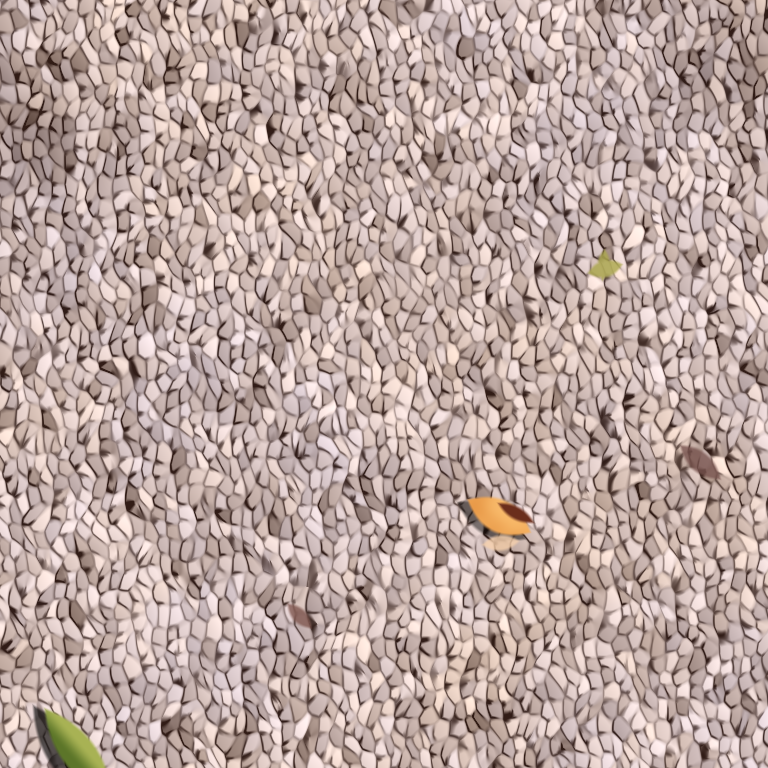
Give the GLSL for this texture, as a three.js fragment shader.

```glsl
// Sunlit pinkish gravel with a few fallen leaves.
// Cellular noise with stretched, turned cells forms the grains; side-lit gaps
// between them give the shadows, and layered sines drift the tint and light.
varying vec2 vUv;

vec3 hash3(vec2 p) {
  vec3 h = fract(p.xyx * vec3(0.1031, 0.1030, 0.0973));
  h += dot(h, h.yzx + 33.33);
  return fract((h.xxy + h.yzz) * h.zyx);
}

vec2 turn(vec2 p, float a) {
  float c = cos(a), s = sin(a);
  return vec2(c * p.x + s * p.y, c * p.y - s * p.x);
}

// Broad, slow variation, roughly -1 to 1
float drift(vec2 p) {
  return 0.5 * sin(p.x * 7.0 + 2.0 * sin(p.y * 5.0))
       + 0.3 * sin(p.y * 17.0 + 2.0 * sin(p.x * 11.0 + 1.0))
       + 0.2 * sin(dot(p, vec2(31.0, -27.0)) + 3.0 * sin(p.y * 19.0));
}

// Pointed lens shape: 1 inside, 0 outside
float leaf(vec2 p, vec2 centre, float angle, vec2 halfSize) {
  vec2 q = turn(p - centre, angle);
  float x = q.x / halfSize.x;
  float d = abs(q.y) - halfSize.y * (1.0 - x * x);
  return 1.0 - smoothstep(-0.003, 0.003, d);
}

vec3 gravel(vec2 uv) {
  vec2 p = uv * vec2(60.0, 47.0);
  p += 0.22 * sin(p.yx * vec2(1.3, 1.1) + 2.0 * sin(p * 0.37));
  vec2 cell = floor(p);
  float nearest = 9.0, second = 9.0, total = 0.0;
  vec3 blend = vec3(0.0); // brightness, tint, shadow depth

  for (int j = -1; j <= 1; j++) {
    for (int i = -1; i <= 1; i++) {
      vec2 id = cell + vec2(float(i), float(j));
      vec3 place = hash3(id + 11.0);
      vec3 look = hash3(id + 157.0);
      vec2 offset = p - id - 0.08 - 0.84 * place.xy;
      float d = length(turn(offset, (place.z - 0.5) * 1.9) * vec2(1.2, 0.85));
      second = min(second, max(nearest, d));
      nearest = min(nearest, d);

      // Light falls from the right, so the left flank is in shade
      float side = dot(offset, vec2(-0.92, -0.38)) / (length(offset) + 0.05);
      float shade = smoothstep(-0.15, 0.6, side) * mix(0.35, 1.0, look.z);
      float bright = mix(0.74, 0.985, look.x) - 0.18 * step(0.93, look.y);
      bright -= 0.07 * dot(offset, vec2(-0.8, -0.6));

      // Soft weights keep the grain borders smooth
      float w = exp(-20.0 * d);
      blend += w * vec3(bright, look.y - 0.5, shade);
      total += w;
    }
  }
  blend /= total;

  float gap = 1.0 - smoothstep(0.05, 0.38, second - nearest);
  float light = blend.x - gap * (0.08 + 0.63 * blend.z);
  light += 0.03 * drift(uv * 1.7 + 3.0);

  // Dim patches in the upper corners
  light -= 0.20 * exp(-130.0 * dot(uv - vec2(0.03, 0.83), uv - vec2(0.03, 0.83)));
  light -= 0.15 * exp(-90.0 * dot(uv - vec2(0.98, 0.92), uv - vec2(0.98, 0.92)));
  light = max(light, 0.19);

  // Peach to lilac tint, weaker in the shadows
  float tint = 0.9 * blend.y + 0.45 * drift(uv + 0.6);
  vec3 color = vec3(light, light - 0.08, light - 0.10);
  return color + tint * light * vec3(0.025, 0.0, -0.055);
}

void main() {
  vec2 uv = vUv;
  vec3 color = gravel(uv);
  float vein = 0.5 + 0.5 * drift(uv * 4.0);

  // Green leaf at the lower left, with its shadow
  color *= 1.0 - 0.65 * leaf(uv, vec2(0.084, 0.018), -1.0, vec2(0.075, 0.022));
  vec3 green = mix(vec3(0.36, 0.46, 0.16), vec3(0.66, 0.70, 0.33),
                   smoothstep(-0.012, 0.012, dot(uv - vec2(0.102, 0.02), vec2(0.75, 0.66))));
  color = mix(color, green, leaf(uv, vec2(0.102, 0.02), -0.92, vec2(0.072, 0.022)));

  // Orange leaf with a dark fold and a pale tip
  color *= 1.0 - 0.5 * leaf(uv, vec2(0.640, 0.322), -0.5, vec2(0.050, 0.020));
  vec3 orange = mix(vec3(0.90, 0.58, 0.26), vec3(0.99, 0.76, 0.45), vein);
  color = mix(color, orange, leaf(uv, vec2(0.650, 0.328), -0.48, vec2(0.046, 0.021)));
  color = mix(color, vec3(0.42, 0.18, 0.11),
              leaf(uv, vec2(0.672, 0.332), -0.50, vec2(0.026, 0.008)));
  color = mix(color, vec3(0.97, 0.82, 0.68),
              0.8 * leaf(uv, vec2(0.652, 0.293), 0.1, vec2(0.024, 0.010)));

  // Small yellow-green scrap and two brown ones
  float scrap = max(leaf(uv, vec2(0.788, 0.650), 0.25, vec2(0.023, 0.011)),
                    leaf(uv, vec2(0.786, 0.655), 1.5, vec2(0.020, 0.008)));
  color = mix(color, vec3(0.68, 0.66, 0.32), 0.85 * scrap);
  color = mix(color, vec3(0.47, 0.33, 0.31),
              0.8 * leaf(uv, vec2(0.912, 0.398), -0.7, vec2(0.034, 0.013)));
  color = mix(color, vec3(0.50, 0.34, 0.31),
              0.8 * leaf(uv, vec2(0.390, 0.198), -0.8, vec2(0.022, 0.009)));

  gl_FragColor = vec4(clamp(color, 0.0, 1.0), 1.0);
}
```
